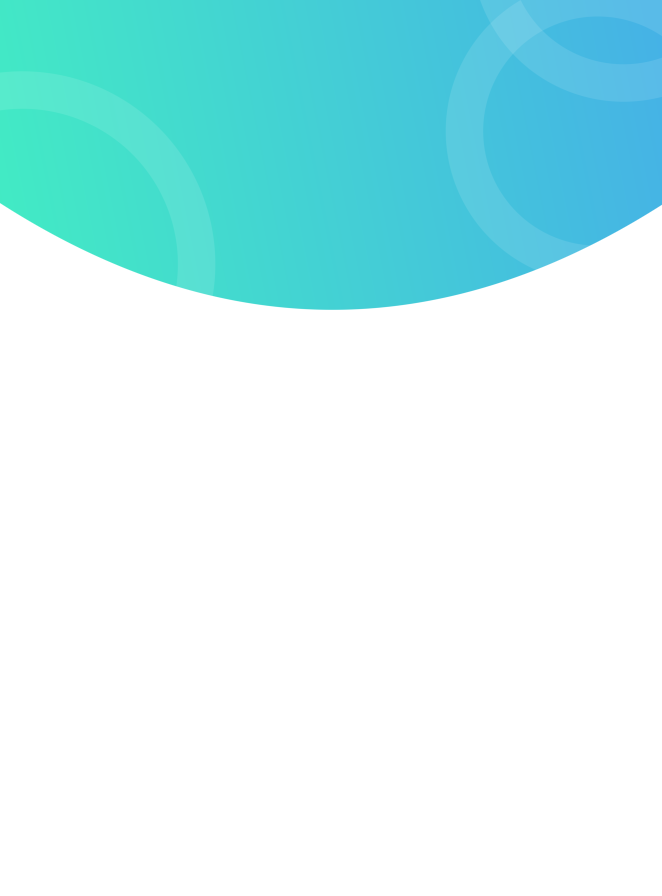
Write a WebGL 2 fragment shader that draws this background.

```glsl
#version 300 es
precision highp float;

#define GREEN vec3(0.26, 0.92, 0.77)
#define BLUE vec3(0.27, 0.70, 0.90)
#define PAPER vec3(1.0)
#define GRADIENT_START vec2(0.0, 0.307)
#define GRADIENT_AXIS vec2(1.0, -0.2)
#define CURVE_LOWEST vec2(0.502, 0.468)
#define CURVE_BEND 0.64
#define RING_HALF_WIDTH 0.0283
#define RING_OPACITY 0.11

uniform vec2 u_resolution;
out vec4 fragColor;

// Coverage of the region where the signed distance is negative
float coverage(float dist, float pixel) {
    return 1.0 - smoothstep(-0.7 * pixel, 0.7 * pixel, dist);
}

float ringDistance(vec2 p, vec2 center, float radius) {
    return abs(length(p - center) - radius) - RING_HALF_WIDTH;
}

// Approximate distance to the parabola, negative above it
float curveDistance(vec2 p) {
    float x = p.x - CURVE_LOWEST.x;
    float height = p.y - CURVE_LOWEST.y + CURVE_BEND * x * x;
    return height / length(vec2(1.0, 2.0 * CURVE_BEND * x));
}

void main() {
    // Canvas widths, measured down from the top left
    float pixel = 1.0 / u_resolution.x;
    vec2 p = vec2(gl_FragCoord.x, u_resolution.y - gl_FragCoord.y) * pixel;

    // Slanted gradient
    float blend = dot(p - GRADIENT_START, GRADIENT_AXIS) / dot(GRADIENT_AXIS, GRADIENT_AXIS);
    vec3 color = mix(GREEN, BLUE, clamp(blend, 0.0, 1.0));

    // Translucent rings: center and radius
    vec3 rings[3] = vec3[3](
        vec3(0.034, 0.399, 0.263),
        vec3(0.903, 0.198, 0.2014),
        vec3(0.942, -0.076, 0.2014)
    );
    for (int i = 0; i < 3; i++) {
        float ring = coverage(ringDistance(p, rings[i].xy, rings[i].z), pixel);
        color = mix(color, vec3(1.0), RING_OPACITY * ring);
    }

    // Curved header over plain paper
    color = mix(PAPER, color, coverage(curveDistance(p), pixel));
    fragColor = vec4(color, 1.0);
}
```
